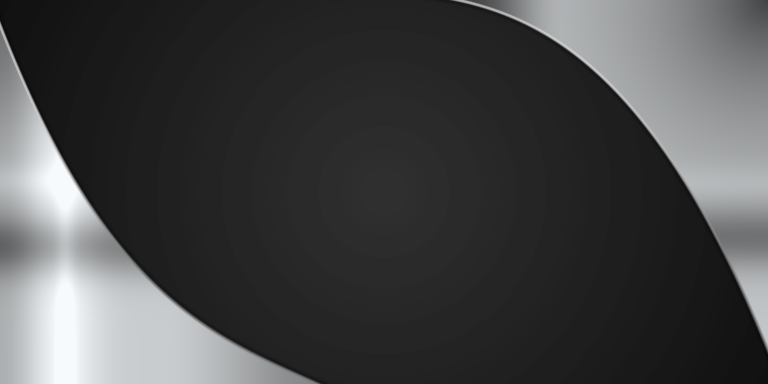
Reproduce this background procedurally as a Shadertoy shader.

```glsl
// Brushed silver corners around a dark leaf-shaped panel.
// Two cubic curves bound the panel, which has a stepped radial glow;
// the metal is a sum of soft bands, streaks and corner shades.

const vec2  GLOW_CENTER = vec2(1.0, 0.5);
const float GLOW_PEAK   = 0.188;
const float GLOW_FALL   = 0.112;
const float RING_STEP   = 0.084;
const float RIM_WIDTH   = 0.0035;
const vec3  PANEL_TINT  = vec3(1.0, 1.0, 1.0);
const vec3  METAL_TINT  = vec3(0.985, 1.0, 1.01);
// Cubic coefficients, from constant to third power
const vec4  LEFT_CURVE  = vec4(0.065, 2.571, -2.664, 1.115);
const vec4  RIGHT_CURVE = vec4(0.0885, 2.470, -2.190, 0.655);

float bell(float x, float center, float width) {
    float t = (x - center) / width;
    return exp(-t * t);
}

// Approximate signed distance to a cubic, positive on the metal side
float curveDistance(vec2 q, vec4 k) {
    float height = k.x + q.x * (k.y + q.x * (k.z + q.x * k.w));
    float slope = k.y + q.x * (2.0 * k.z + 3.0 * k.w * q.x);
    return (q.y - height) / sqrt(1.0 + slope * slope);
}

// Stepped radial glow with softened ring edges
float panelTone(vec2 p, float pixel) {
    float rings = length(p - GLOW_CENTER) / RING_STEP;
    float blend = smoothstep(0.0, 2.0 * pixel / RING_STEP, fract(rings));
    float stepped = (floor(rings) - 0.5 + blend) * RING_STEP;
    float radius = mix(rings * RING_STEP, stepped, 0.6);
    return max(GLOW_PEAK - GLOW_FALL * radius, 0.05);
}

// Lower left metal; q.y runs downward
float leftMetal(vec2 q) {
    float tone = mix(0.56, 0.80, smoothstep(0.05, 0.5, q.y));
    tone -= 0.30 * bell(q.y, 0.64, 0.08);
    tone -= 0.12 * (1.0 - smoothstep(0.0, 0.13, q.x));
    tone -= 0.28 * smoothstep(0.42, 0.85, q.x);
    tone += 0.16 * bell(q.x, 0.17, 0.09);
    tone += 0.09 * bell(q.x, 0.17, 0.025);
    tone += 0.06 * bell(q.y, 0.47, 0.04);
    return tone;
}

// Upper right metal; q.y runs downward
float rightMetal(vec2 q) {
    float cornerDistance = length(q - vec2(2.0, 0.0));
    float tone = 0.82 - 0.56 * exp(-cornerDistance / 0.35);
    tone -= 0.48 * (1.0 - smoothstep(1.22, 1.47, q.x));
    tone -= 0.28 * bell(q.y, 0.62, 0.08);
    tone += 0.05 * bell(q.y, 0.48, 0.05);
    return tone;
}

void mainImage(out vec4 fragColor, in vec2 fragCoord) {
    vec2 p = fragCoord / iResolution.xy * vec2(2.0, 1.0);
    vec2 down = vec2(p.x, 1.0 - p.y);
    float pixel = 1.0 / iResolution.y;

    float leftEdge = curveDistance(down, LEFT_CURVE);
    float rightEdge = curveDistance(vec2(2.0, 1.0) - down, RIGHT_CURVE);
    float edge = max(leftEdge, rightEdge);
    bool onLeft = leftEdge > rightEdge;

    // Panel and metal
    vec3 panel = PANEL_TINT * panelTone(p, pixel);
    float shine = onLeft ? leftMetal(down) : rightMetal(down);
    vec3 metal = METAL_TINT * clamp(shine, 0.18, 0.98);
    vec3 color = mix(panel, metal, smoothstep(-pixel, pixel, edge));

    // Thin rim, brightest toward the top, with a dark inner seam
    float rim = 1.0 - smoothstep(RIM_WIDTH - pixel, RIM_WIDTH + pixel, abs(edge));
    float rimTone = mix(0.90, 0.50, smoothstep(0.15, 0.75, down.y));
    color *= 1.0 - 0.25 * bell(edge, -0.009, 0.004);
    color = mix(color, vec3(rimTone), 0.7 * rim);

    fragColor = vec4(clamp(color, 0.0, 1.0), 1.0);
}
```
